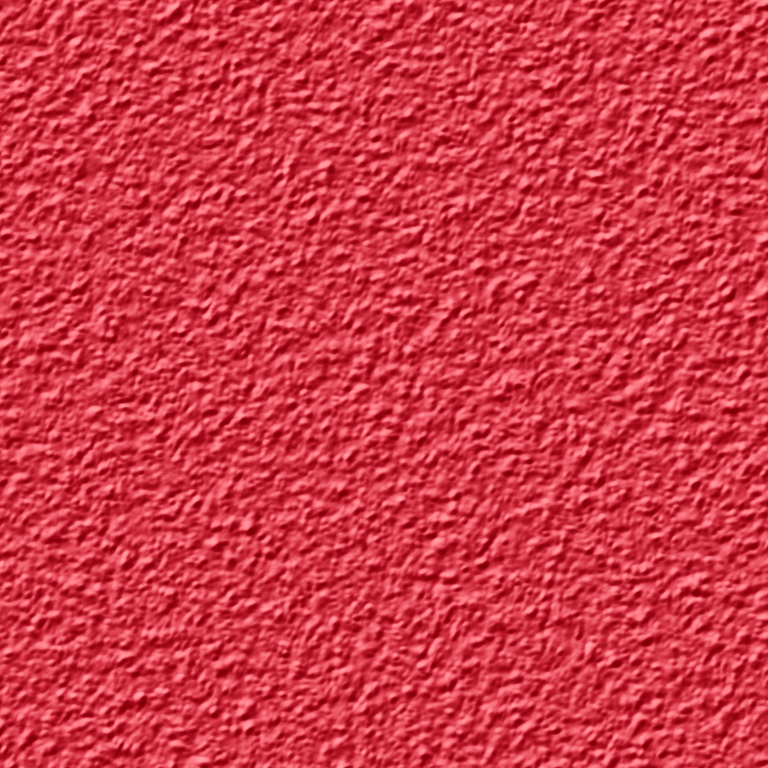
This texture is drawn by a Shadertoy shader. Its source:

```glsl
// Rough red plaster under raking light from the upper left.
// Jittered cellular bumps in three sizes give the slope of the relief,
// and that slope is turned into shades from deep crimson to pale pink.

vec3 hash32(vec2 p) {
    vec3 q = fract(p.xyx * vec3(0.1031, 0.1030, 0.0973));
    q += dot(q, q.yxz + 33.33);
    return fract((q.xxy + q.yzz) * q.zyx);
}

// Slope along y of one randomly placed, randomly high bump per cell.
float bumpSlope(vec2 p) {
    vec2 cell = floor(p);
    float slope = 0.0;
    for (int y = -1; y <= 1; y++) {
        for (int x = -1; x <= 1; x++) {
            vec2 id = cell + vec2(x, y);
            vec3 rnd = hash32(id);
            vec2 offset = p - id - rnd.xy;
            float falloff = max(1.0 - dot(offset, offset), 0.0);
            float height = mix(-0.7, 1.3, rnd.z);
            slope += 6.0 * height * offset.y * falloff * falloff;
        }
    }
    return slope;
}

// Light received by the relief, centred on zero with a spread near one.
float reliefLight(vec2 p) {
    float coarse = bumpSlope(p * 58.0 + 211.3);
    float medium = bumpSlope(p * 92.0 + 437.9);
    float fine = bumpSlope(p * 146.0 + 683.1);
    return 0.50 * coarse + 0.80 * medium + 0.60 * fine;
}

// Steepens the middle tones and rounds off the extremes.
float softContrast(float light) {
    return 1.28 * light / sqrt(1.0 + 0.22 * light * light);
}

// Crimson base, with shadows and highlights bent by a quadratic term.
vec3 plasterColor(float light) {
    vec3 base = vec3(0.828, 0.205, 0.268);
    vec3 tint = vec3(0.115, 0.135, 0.132);
    vec3 bend = vec3(-0.012, 0.016, 0.012);
    return base + light * (tint + light * bend);
}

void mainImage(out vec4 fragColor, in vec2 fragCoord) {
    vec2 uv = fragCoord / iResolution.y;

    // Axes along the ridges and towards the light; ridges barely stretched.
    vec2 ridge = vec2(0.85, 0.53);
    vec2 toLight = vec2(-0.53, 0.85);
    vec2 p = vec2(0.92 * dot(uv, ridge), dot(uv, toLight));

    // Layered sines bend the ridges slightly.
    p += 0.0020 * sin(p.yx * vec2(57.0, 49.0) + vec2(0.4, 2.1));
    p += 0.0008 * sin(p.yx * vec2(171.0, 153.0) + vec2(1.7, 0.6));

    float light = softContrast(reliefLight(p));
    fragColor = vec4(clamp(plasterColor(light), 0.0, 1.0), 1.0);
}
```
